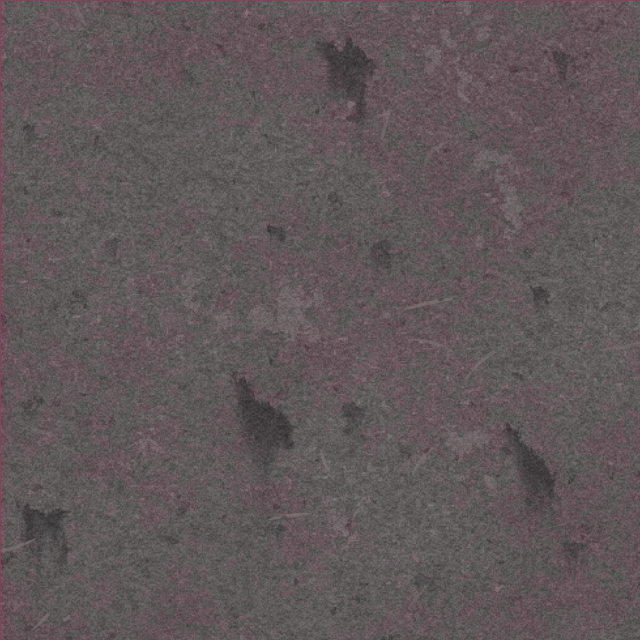
This texture is drawn by a Shadertoy shader. Its source:

```glsl
float hash(vec2 p) {
    vec3 q = fract(p.xyx * vec3(0.1031, 0.1030, 0.0973));
    q += dot(q, q.yzx + 33.33);
    return fract((q.x + q.y) * q.z);
}

vec2 hash2(float i, float seed) {
    return vec2(hash(vec2(i * 7.0 + 3.0, seed)), hash(vec2(seed + 41.0, i * 11.0 + 5.0)));
}

float noise(vec2 p) {
    vec2 i = floor(p), f = fract(p);
    f = f * f * (3.0 - 2.0 * f);
    return mix(mix(hash(i), hash(i + vec2(1, 0)), f.x),
               mix(hash(i + vec2(0, 1)), hash(i + vec2(1, 1)), f.x), f.y);
}

float fbm(vec2 p) {
    float sum = 0.0, weight = 0.5;
    for (int i = 0; i < 5; i++) {
        sum += weight * noise(p);
        p = mat2(1.6, 1.2, -1.2, 1.6) * p + 17.0;
        weight *= 0.55;
    }
    return sum / 1.055;
}

// Ragged stain with a crisp slanted top, running down in fading streaks
float drip(vec2 p, float tilt, float seed) {
    if (abs(p.x) > 1.6 || abs(p.y + 1.0) > 4.5) return 0.0;
    float ragged = fbm(p * vec2(3.0, 1.6) + seed) - 0.5;
    float below = ragged * 1.4 - p.y - tilt * p.x;
    float reach = 1.3 + 2.6 * noise(vec2(p.x * 3.5 + seed, p.y * 0.3));
    float side = abs(p.x + ragged * 1.2) + 0.14 * max(below, 0.0);
    return smoothstep(0.0, 0.2, below) * smoothstep(1.0, 0.65, side)
         * (1.0 - smoothstep(0.2 * reach, reach, below));
}

// Thin bent scratch, tapering to both ends
float scratch(vec2 p, float angle, float halfLength, float bend) {
    float c = cos(angle), s = sin(angle);
    p = mat2(c, -s, s, c) * p;
    float along = p.x / halfLength;
    float across = abs(p.y - bend * halfLength * along * along);
    float width = 0.0028 * (1.0 - along * along);
    return smoothstep(width + 0.001, width - 0.001, across) * smoothstep(1.0, 0.8, abs(along));
}

void mainImage(out vec4 fragColor, in vec2 fragCoord) {
    vec2 uv = fragCoord / iResolution.y;

    // Fine plaster grain
    float grain = noise(uv * vec2(210.0, 300.0)) - 0.5;
    float fine = noise(uv * 490.0 + 60.0) - 0.5;
    float blotch = fbm(uv * 5.0 + 8.0) - 0.5;
    float mottle = fbm(uv * 26.0 + 30.0) - 0.5;
    float rough = fbm(uv * vec2(75.0, 105.0) + 11.0) - 0.5;

    // Grey wall with mauve tint showing through in fine patches
    float tint = (fbm(uv * vec2(4.5, 5.5) + 51.0) - 0.5) * 0.65
               + mottle * 0.5 + rough * 0.45 + grain * 0.12;
    vec3 grey = vec3(0.374, 0.360, 0.361);
    vec3 mauve = vec3(0.385, 0.322, 0.342);
    vec3 color = mix(grey, mauve, smoothstep(-0.04, 0.13, tint));
    color += blotch * 0.025 + mottle * 0.035 + rough * 0.085 + grain * 0.068 + fine * 0.098;

    // Pale specks and sparse dark pits
    float speck = noise(uv * vec2(130.0, 200.0) + 90.0);
    color += 0.06 * smoothstep(0.80, 0.92, speck) * smoothstep(-0.2, 0.15, mottle + blotch);
    color -= 0.06 * smoothstep(0.73, 0.79, fbm(uv * 46.0 + 140.0));

    // Flaking paint, eroded into crumbs around a few patches
    float patches = 0.0;
    for (int i = 0; i < 7; i++) {
        vec2 center = hash2(float(i), 211.0), shape = hash2(float(i), 239.0);
        vec2 d = (uv - center) / (0.025 + 0.06 * shape.x * shape.x) * vec2(1.0, 0.75);
        patches = max(patches, exp(-dot(d, d)));
    }
    float crumbs = fbm(uv * vec2(40.0, 32.0) + 77.0) + 0.6 * rough;
    float flakes = smoothstep(0.0, 0.05, crumbs - 0.73 + 0.21 * patches) * smoothstep(0.1, 0.4, patches);
    vec3 paint = vec3(0.452, 0.415, 0.424) + grain * 0.06 + fine * 0.08;
    color = mix(color, paint, 0.7 * flakes);

    // Dark running stains on a jittered grid, a quarter of them large
    float stain = 0.0;
    for (int i = 0; i < 16; i++) {
        float id = float(i);
        vec2 jitter = hash2(id, 13.0), kind = hash2(id, 29.0);
        vec2 center = (vec2(i % 4, i / 4) + 0.15 + 0.7 * jitter) / 4.0;
        bool large = i * 7 % 16 < 4;
        float size = large ? 0.045 + 0.014 * kind.x : 0.013 + 0.013 * kind.x;
        float strength = large ? 0.86 : 0.3 + 0.5 * kind.y;
        float tilt = large ? 1.1 * (kind.y - 0.1) : 0.3 * (kind.y - 0.5);
        stain = max(stain, strength * drip((uv - center) / size, tilt, id * 9.0));
    }
    vec3 soot = vec3(0.222, 0.215, 0.221) + grain * 0.06 + fine * 0.07 + mottle * 0.06;
    color = mix(color, soot, stain * (0.9 + 0.3 * mottle));

    // Faint curved scratches
    for (int i = 0; i < 24; i++) {
        float id = float(i);
        vec2 center = hash2(id, 57.0), shape = hash2(id, 83.0), look = hash2(id, 101.0);
        float mark = scratch(uv - center, shape.x * 3.14, 0.018 + 0.045 * shape.y, 0.8 * (look.x - 0.5));
        float worn = smoothstep(0.2, 0.5, noise(uv * 90.0 + id));
        color = mix(color, vec3(0.49, 0.45, 0.455), mark * worn * (0.25 + 0.5 * look.y));
    }

    // Small chips: pale, or dark with a rosy rim
    for (int i = 0; i < 14; i++) {
        float id = float(i);
        vec2 center = hash2(id, 131.0), shape = hash2(id, 157.0);
        vec2 offset = (uv - center) * vec2(0.6 + 0.5 * shape.x, 1.4);
        float d = length(offset) + 0.016 * (noise(uv * 130.0 + id) - 0.5) - 0.002 - 0.004 * shape.y;
        float chip = smoothstep(0.0015, -0.0015, d);
        float rim = smoothstep(0.004, 0.0, abs(d));
        bool pale = i % 3 == 0;
        color = mix(color, vec3(0.46, 0.30, 0.35), rim * 0.3);
        color = mix(color, pale ? vec3(0.50, 0.46, 0.465) : vec3(0.26, 0.245, 0.25), chip * 0.7);
    }

    // Thin rosy line along the left and top borders
    float border = min(uv.x, 1.0 - uv.y);
    color = mix(color, vec3(0.50, 0.27, 0.36), 0.8 * smoothstep(0.0025, 0.0008, border));

    fragColor = vec4(color, 1.0);
}
```
